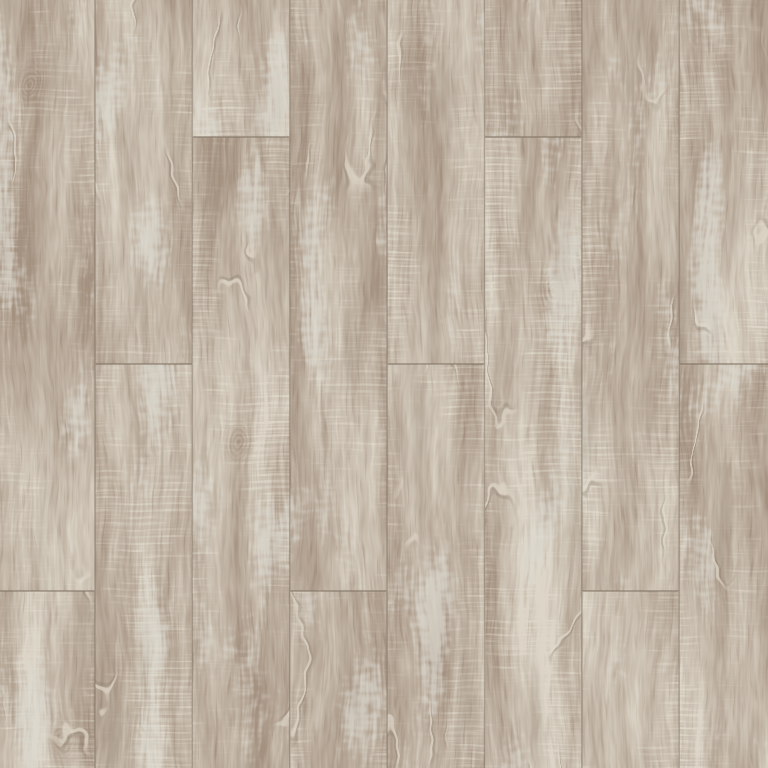
Give the GLSL for this texture, as a three.js fragment shader.

```glsl
#define COLUMNS 7.887
#define COLUMN_SHIFT 0.0244
#define PLANK_LENGTH 0.8867
#define FIRST_JOINT 0.2305
#define SEAM_WIDTH 0.0013
#define SAW_LINES 118.0
#define KNOT_CHANCE 0.5
#define BROWN vec3(0.665, 0.595, 0.53)
#define CREAM vec3(0.85, 0.82, 0.765)
#define CHALK vec3(0.86, 0.85, 0.815)
#define GROOVE vec3(0.50, 0.45, 0.39)

varying vec2 vUv;

vec2 hash2(vec2 p) {
  vec3 a = fract(p.xyx * vec3(0.1031, 0.1030, 0.0973));
  a += dot(a, a.yzx + 33.33);
  return fract((a.xx + a.yz) * a.zy);
}

float slope(vec2 cell, vec2 offset) {
  float angle = 6.2832 * hash2(cell).x;
  return dot(vec2(cos(angle), sin(angle)), offset);
}

// Gradient noise, about -1 to 1
float noise(vec2 p) {
  vec2 i = floor(p), f = fract(p);
  vec2 u = f * f * f * (f * (f * 6.0 - 15.0) + 10.0);
  vec2 e = vec2(1.0, 0.0);
  float low = mix(slope(i, f), slope(i + e, f - e), u.x);
  float high = mix(slope(i + e.yx, f - e.yx), slope(i + e.xx, f - e.xx), u.x);
  return 1.4 * mix(low, high, u.y);
}

// Broken horizontal blade marks
float sawMarks(vec2 q, float wear) {
  float marks = 0.0;
  for (int i = 0; i < 2; i++) {
    float layer = float(i);
    float s = q.y * SAW_LINES * (1.0 + 0.83 * layer) + 0.3 * noise(q * vec2(18.0, 4.0));
    float reach = noise(vec2(q.x * 24.0, floor(s) * 3.7 + 0.5 + 40.0 * layer));
    float line = 1.0 - smoothstep(0.06, 0.26, abs(fract(s) - 0.5));
    marks += line * smoothstep(0.0, 0.65, 0.6 * reach + wear) * (1.0 - 0.4 * layer);
  }
  return marks;
}

void main() {
  // Planks staggered by a third of their length
  float across = vUv.x * COLUMNS + COLUMN_SHIFT;
  float column = floor(across);
  float along = (vUv.y - FIRST_JOINT) / PLANK_LENGTH - mod(column, 3.0) / 3.0;
  vec2 plank = vec2(column, floor(along));
  vec2 local = vec2(fract(across), fract(along));
  vec2 size = vec2(1.0 / COLUMNS, PLANK_LENGTH);
  vec2 seed = hash2(plank * 7.0 + 31.0);
  vec2 trait = hash2(plank * 13.0 + 57.0);
  vec2 q = local * size + 3.0 + 17.0 * seed;

  // Knot that bends the grain around it
  vec2 knotOffset = (local - mix(vec2(0.25, 0.15), vec2(0.75, 0.85), trait)) * size;
  knotOffset.x += 0.006 * noise(q * vec2(30.0, 22.0));
  float knotRadius = length(knotOffset * vec2(1.0, 0.6));
  float hasKnot = step(hash2(plank * 5.0 + 11.0).x, KNOT_CHANCE);
  float knot = hasKnot * exp(-knotRadius * knotRadius * 5500.0);
  float rings = 0.5 + 0.5 * sin(knotRadius * 1500.0 + 3.0 * noise(q * 60.0));

  vec2 g = q;
  g.x += 0.010 * noise(q * vec2(9.0, 5.0)) + 0.0015 * noise(q * vec2(40.0, 25.0));
  g.x -= knotOffset.x * knot * 0.7;

  // Long streaks, then fine fibres
  float tone = 0.49 + 0.24 * (seed.y - 0.5);
  tone += 0.45 * noise(g * vec2(13.0, 2.6));
  tone += 0.38 * noise(g * vec2(34.0, 3.2) + 9.0);
  tone += 0.24 * noise(g * vec2(85.0, 9.0) + 23.0);
  float fibre = noise(g * vec2(190.0, 16.0)) + 0.8 * noise(g * vec2(330.0, 38.0));
  tone += 0.20 * fibre;
  float pores = smoothstep(0.25, 0.75, noise(g * vec2(260.0, 24.0) + 5.0));
  tone -= 0.22 * pores;

  // Blade wear, strongest toward the long edges
  float wear = 0.75 * noise(q * vec2(13.0, 4.5) + 41.0);
  wear += 0.55 * (abs(local.x - 0.5) - 0.22) + 0.25 * (trait.x - 0.5);
  float saw = sawMarks(q, wear);
  tone += 0.26 * saw;
  tone -= 0.10 * smoothstep(0.1, 0.6, wear) * noise(q * vec2(30.0, 210.0));

  // Knot shading
  tone -= knot * (0.20 + 0.28 * rings);
  vec3 color = mix(BROWN, CREAM, clamp(tone, -0.12, 1.08));

  // Rubbed pale paint
  float paint = noise(q * vec2(16.0, 5.5) + 73.0);
  paint += 0.22 * noise(q * vec2(55.0, 140.0)) + 0.18 * fibre;
  color = mix(color, CHALK, 0.65 * smoothstep(0.2, 0.75, paint));

  // Grey weathered streaks
  float weather = smoothstep(0.3, 0.8, noise(g * vec2(24.0, 4.5) + 97.0));
  color = mix(color, vec3(0.64, 0.59, 0.53), 0.32 * weather);

  // Short raised splits with a pale lip and a dark side
  float split = noise(g * vec2(19.0, 5.0) + 61.0) + 0.12 * noise(q * vec2(60.0, 45.0));
  float splitArea = smoothstep(0.25, 0.55, noise(q * vec2(11.0, 8.0) + 83.0));
  float lip = 1.0 - smoothstep(0.015, 0.05, abs(split));
  float shade = 1.0 - smoothstep(0.015, 0.05, abs(split - 0.06));
  color = mix(color, GROOVE, 0.28 * shade * splitArea);
  color = mix(color, CREAM + 0.03, 0.7 * lip * splitArea);

  // Thin seams, with clearer end joints
  vec2 edge = min(local, 1.0 - local) * size;
  vec2 seam = 1.0 - smoothstep(vec2(0.25 * SEAM_WIDTH), vec2(1.3 * SEAM_WIDTH), edge);
  color = mix(color, GROOVE, max(0.48 * seam.x, 0.62 * seam.y));

  gl_FragColor = vec4(color, 1.0);
}
```
